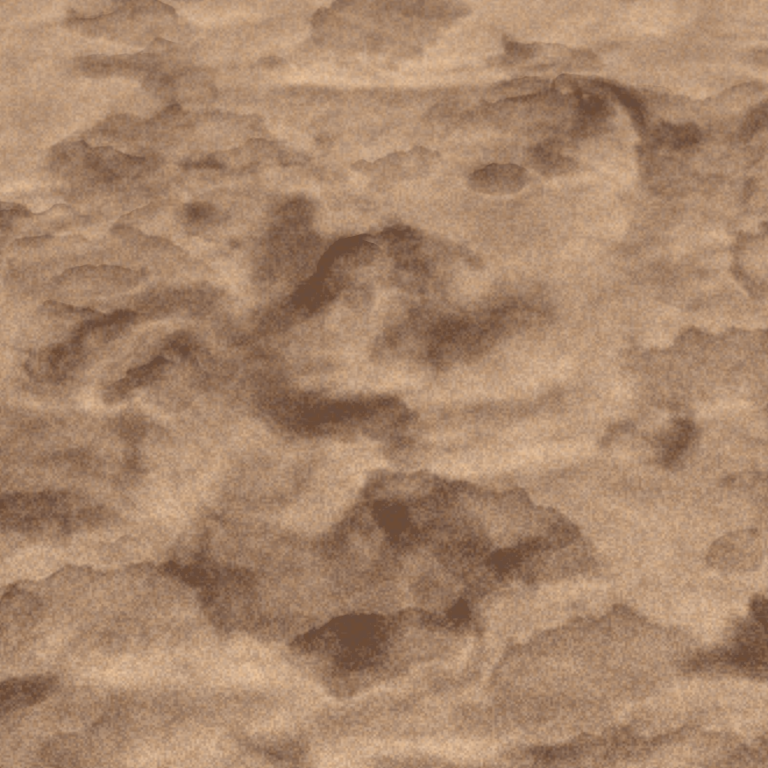
This texture is drawn by a three.js fragment shader. Its source:

```glsl
// Trampled dry beach sand: soft footprints, wind-blown ridges and fine grain.
varying vec2 vUv;

#define SAND_DARK vec3(0.40, 0.28, 0.21)
#define SAND_LIGHT vec3(0.86, 0.72, 0.585)
#define BASE_TONE 0.73
#define PRINT_CELLS vec2(2.7, 4.2)
#define SCUFF_CELLS vec2(6.0, 8.0)
#define DUNE_SCALE vec2(3.2, 5.0)
#define DUNE_RELIEF 0.85
#define PATCH_DEPTH 0.55
#define GRAIN_SCALE 330.0
#define GRAIN_STRENGTH 0.42
#define LIGHT_DIR vec2(-0.35, 0.94)

float hash(vec2 p) {
  vec3 q = fract(vec3(p.xyx) * 0.1031);
  q += dot(q, q.yzx + 33.33);
  return fract((q.x + q.y) * q.z);
}

vec2 hash2(vec2 p) {
  return vec2(hash(p), hash(p + 57.3));
}

float noise(vec2 p) {
  vec2 i = floor(p), f = fract(p);
  f = f * f * f * (f * (f * 6.0 - 15.0) + 10.0);
  return mix(mix(hash(i), hash(i + vec2(1.0, 0.0)), f.x),
             mix(hash(i + vec2(0.0, 1.0)), hash(i + 1.0), f.x), f.y);
}

vec2 turn(vec2 p, float angle) {
  float c = cos(angle), s = sin(angle);
  return vec2(c * p.x + s * p.y, c * p.y - s * p.x);
}

float fbm(vec2 p) {
  float sum = 0.0, amp = 0.5;
  for (int i = 0; i < 4; i++) {
    sum += amp * noise(p);
    p = turn(p, 0.6) * 2.03 + 11.7;
    amp *= 0.5;
  }
  return sum;
}

// Height of the drifted sand, with rounded crests
float duneHeight(vec2 p) {
  p += 0.9 * vec2(noise(p * 0.8 + 3.1), noise(p * 0.8 + 19.4));
  float sum = 0.0, amp = 0.5;
  for (int i = 0; i < 4; i++) {
    float n = 2.0 * noise(p) - 1.0;
    sum += amp * (1.0 - sqrt(n * n + 0.012));
    p = turn(p, 0.5) * 2.1 + 5.3;
    amp *= 0.42;
  }
  return sum;
}

// Scattered hollows: x is the shade inside, y the lit near rim
vec2 hollows(vec2 p, float seed, float chance, float wobble) {
  vec2 cell = floor(p), tone = vec2(0.0);
  for (int j = -1; j <= 1; j++) {
    for (int i = -1; i <= 1; i++) {
      vec2 id = cell + vec2(float(i), float(j));
      vec2 place = hash2(id + seed), form = hash2(id + seed + 31.0);
      vec2 q = turn(p - id - 0.2 - 0.6 * place, mix(-0.35, 0.7, form.x));
      q /= vec2(0.62, 0.38) * mix(0.55, 1.0, form.y);
      float len = length(q), d = len - 1.0 + wobble;
      float far = smoothstep(-0.5, 0.8, q.y / max(len, 0.01));
      float width = mix(0.38, 0.1, far);
      float inside = 1.0 - smoothstep(-width, width, d);
      float wall = exp(4.0 * min(d, 0.0)) * far;
      float rim = exp(-40.0 * (d - 0.14) * (d - 0.14)) * (1.0 - far);
      float present = step(hash(id + seed + 73.0), chance);
      float depth = mix(0.6, 1.0, hash(id + seed + 91.0));
      tone = max(tone, present * depth * vec2(inside * (0.36 + 0.64 * wall), rim));
    }
  }
  return tone;
}

void main() {
  // Ground coordinates shrink the features toward the far edge
  vec2 ground = vec2((vUv.x - 0.5) * (1.0 + 0.6 * vUv.y), vUv.y * (1.0 + 0.45 * vUv.y)) + 4.0;
  vec2 bend = vec2(fbm(ground * 5.0), fbm(ground * 5.0 + 23.0)) - 0.47;
  float rough = fbm(ground * 17.0) - 0.47;

  // Drifts lit from the far side
  vec2 dune = ground * DUNE_SCALE;
  float slope = duneHeight(dune) - duneHeight(dune + 0.12 * LIGHT_DIR);
  float tone = BASE_TONE + DUNE_RELIEF * clamp(slope, -0.25, 0.2);

  // Damp, shaded patches
  float shade = fbm(ground * vec2(4.0, 7.0) + 2.0 * bend + 40.0);
  tone -= PATCH_DEPTH * smoothstep(0.45, 0.8, shade);

  // Footprints, then small scuffs clustered by noise
  vec2 prints = hollows((ground + 0.16 * bend) * PRINT_CELLS, 5.0, 0.7, 0.8 * rough);
  vec2 scuffs = hollows((ground + 0.09 * bend) * SCUFF_CELLS, 47.0, 0.4, 1.3 * rough);
  float cluster = smoothstep(0.35, 0.6, noise(ground * 4.0 + 9.0));
  tone += dot(prints, vec2(-0.46, 0.15));
  tone += cluster * dot(scuffs, vec2(-0.38, 0.07));
  tone += 0.22 * rough;

  // Grain, coarser in the shade and softer with distance
  float fine = noise(vUv * GRAIN_SCALE) - 0.5;
  float coarse = noise(vUv * GRAIN_SCALE * 0.47 + 17.0) - 0.5;
  float strength = GRAIN_STRENGTH * mix(1.0, 0.55, vUv.y);
  tone += strength * (0.65 * fine + (0.3 + 0.3 * prints.x) * coarse);

  // Colour, with a slight warm and cool speckle
  vec3 sand = mix(SAND_DARK, SAND_LIGHT, clamp(tone, 0.04, 1.08));
  float tint = noise(vUv * GRAIN_SCALE * 0.6 + 71.0) - 0.5;
  sand += tint * vec3(0.03, 0.0, -0.04);
  gl_FragColor = vec4(sand, 1.0);
}
```
